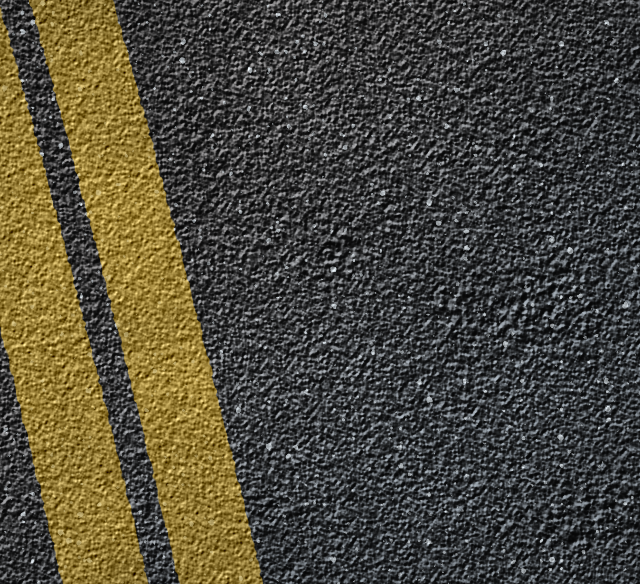
This texture is drawn by a Shadertoy shader. Its source:

```glsl
// Sunlit asphalt with two slanted yellow road lines at the left.
// Rotated noise octaves form a height field; its slope toward the light shades
// the grit, with rough patches, pale chips and broad tints laid over it.

#define GRAIN 210.0       // grit cells per canvas height
#define LUMP 98.0         // coarse stone cells per canvas height
#define CONTRAST 4.8      // strength of grit shading on asphalt
#define PAINT_RELIEF 0.47 // strength of grit shading on paint
#define SLANT 0.257       // sideways run of the lines per unit of fall
#define BOW 0.006         // slight bend of the lines at mid height
#define EDGE_WEAR 0.0025  // raggedness of the paint edges
#define CHIP_SHARE 0.09   // share of cells that hold a pale chip
#define LIGHT normalize(vec2(-0.55, 0.83))

const vec3 ASPHALT = vec3(0.650, 0.663, 0.676); // fully lit grit
const vec3 PAINT = vec3(0.575, 0.478, 0.205);

float hash(vec2 p) {
    vec3 q = fract(vec3(p.xyx) * 0.1031);
    q += dot(q, q.yzx + 33.33);
    return fract((q.x + q.y) * q.z);
}

float noise(vec2 p) {
    vec2 i = floor(p), f = fract(p);
    f = f * f * (3.0 - 2.0 * f);
    return mix(mix(hash(i), hash(i + vec2(1, 0)), f.x),
               mix(hash(i + vec2(0, 1)), hash(i + vec2(1, 1)), f.x), f.y);
}

vec2 turn(vec2 p) { return mat2(0.8, 0.6, -0.6, 0.8) * p; }

float fbm(vec2 p) {
    float sum = 0.0, gain = 0.5;
    for (int i = 0; i < 4; i++) {
        sum += gain * noise(p);
        p = turn(p) * 2.03 + 17.0;
        gain *= 0.5;
    }
    return sum;
}

// Height difference along the light direction
float slope(vec2 p, float scale) {
    vec2 q = turn(p) * scale + 40.0;
    vec2 d = turn(LIGHT) * 0.45;
    float fine = noise(q - d) - noise(q + d);
    q = turn(q) * 1.6 + 9.0;
    d = turn(d) * 1.1;
    return fine + 0.45 * (noise(q - d) - noise(q + d));
}

// Worn areas where larger stones stand out: xy centre, z radius
float roughness(vec2 p) {
    vec3 patches[7] = vec3[7](
        vec3(0.43, 0.63, 0.09), vec3(0.63, 0.58, 0.08),
        vec3(0.86, 0.82, 0.10), vec3(0.98, 0.10, 0.08),
        vec3(0.90, 0.48, 0.10), vec3(0.47, 0.13, 0.05),
        vec3(0.35, 0.77, 0.09));
    float sum = 0.0;
    for (int i = 0; i < 7; i++) {
        vec2 d = (p - patches[i].xy) / patches[i].z * vec2(0.8, 1.3);
        sum += exp(-dot(d, d));
    }
    float drift = smoothstep(0.42, 0.68, fbm(p * 7.0 + 3.0));
    return clamp(sum * (0.45 + drift) + 0.25 * drift, 0.0, 1.0);
}

// Small irregular pale stones, one candidate per cell
float chips(vec2 p, float scale) {
    vec2 q = p * scale, cell = floor(q);
    float pick = hash(cell + 71.0);
    vec2 centre = 0.35 + 0.3 * vec2(hash(cell + 5.0), hash(cell + 23.0));
    float radius = mix(0.11, 0.32, pow(hash(cell + 51.0), 3.0));
    float aa = scale / iResolution.y * 0.6;
    float d = length(fract(q) - centre) + 0.2 * (noise(q * 5.0) - 0.5);
    return step(pick, CHIP_SHARE) * (1.0 - smoothstep(radius - aa, radius + aa, d));
}

float band(float s, float left, float right, float aa) {
    return smoothstep(left - aa, left + aa, s) * (1.0 - smoothstep(right - aa, right + aa, s));
}

void mainImage(out vec4 fragColor, in vec2 fragCoord) {
    vec2 p = fragCoord / iResolution.y;

    // Grit relief, coarser within the rough patches, with unaligned pits
    float rough = roughness(p);
    float fine = slope(p, GRAIN);
    float coarse = slope(p + 2.0, LUMP);
    float pits = noise(turn(turn(p)) * GRAIN * 1.05 + 80.0) - 0.5;
    float relief = fine * mix(0.82, 0.75, rough) + coarse * (0.18 + 0.55 * rough) + 0.38 * pits;

    // Asphalt: broad light, warm above and cool at the lower right
    vec2 away = (p - vec2(0.58, 0.48)) / vec2(0.75, 0.72);
    float glow = 1.09 - 0.20 * dot(away, away);
    glow *= 0.86 + 0.28 * fbm(p * 4.0 + 11.0);
    float cool = smoothstep(-0.45, 0.65, p.x - p.y);
    vec3 tint = mix(vec3(1.03, 1.0, 0.985), vec3(0.965, 1.005, 1.04), cool);
    float lit = 1.0 / (1.0 + exp(1.02 + 0.25 * rough - CONTRAST * relief));
    vec3 road = ASPHALT * tint * glow * (0.03 + lit);
    float chip = max(chips(p, 62.0), 0.8 * chips(turn(p) + 3.0, 105.0));
    road = mix(road, vec3(0.77, 0.80, 0.82) * (0.95 + 0.4 * fine), 0.85 * chip);

    // Paint: brightest just above mid height, with softer relief
    float paintGlow = 1.05 - 0.45 * pow(p.y - 0.52, 2.0);
    paintGlow *= 0.90 + 0.2 * fbm(p * 9.0 + 31.0);
    vec3 paint = PAINT * paintGlow + PAINT_RELIEF * relief * vec3(1.0, 0.99, 0.90);
    paint = mix(paint, vec3(0.86, 0.80, 0.58), 0.6 * chip);

    // Two parallel lines measured across their slant
    float across = p.x - SLANT * (1.0 - p.y) - BOW * 4.0 * p.y * (1.0 - p.y);
    across += EDGE_WEAR * (2.0 * noise(p * 130.0) - 1.0);
    float aa = 0.8 / iResolution.y;
    float lines = max(band(across, -0.150, -0.003, aa), band(across, 0.050, 0.193, aa));

    fragColor = vec4(clamp(mix(road, paint, lines), 0.0, 1.0), 1.0);
}
```
